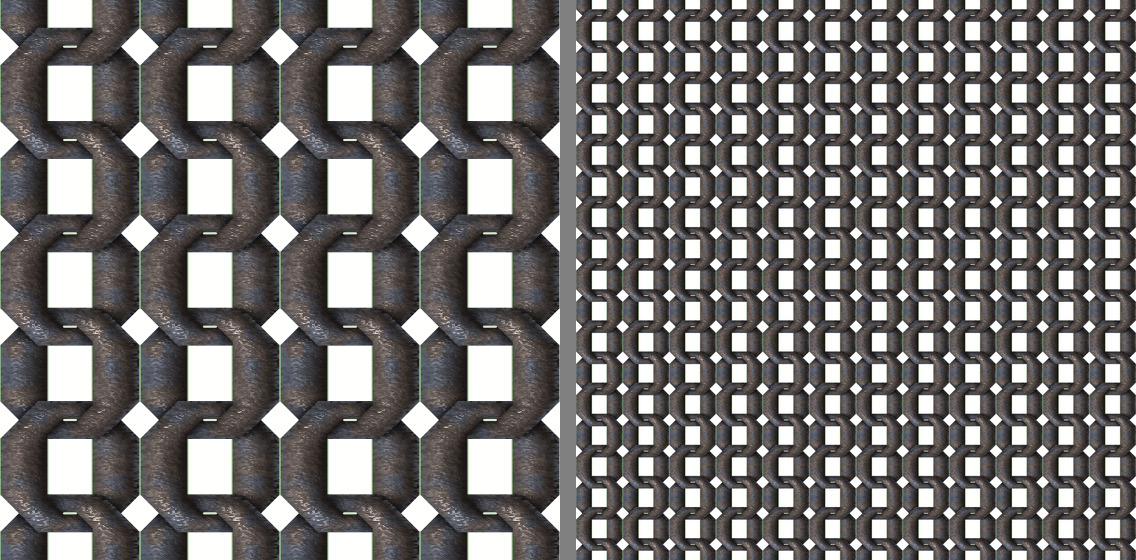
Left: one tile. Right: repeated 3 by 3.
Write a Shadertoy shader that draws this pattern.

```glsl
// Vertical chains of chamfered iron links, four columns wide, woven left over right.
// Each link is the ring between two octagons, shaded as a bent tube with a
// hammered noise surface; the canvas is 768 units, with cells of 192 by 256.

float hash(vec2 p) {
    vec3 a = fract(vec3(p.xyx) * 0.1031);
    a += dot(a, a.yzx + 33.33);
    return fract((a.x + a.y) * a.z);
}

float noise(vec2 p) {
    vec2 i = floor(p), f = fract(p);
    f = f * f * (3.0 - 2.0 * f);
    return mix(mix(hash(i), hash(i + vec2(1, 0)), f.x),
               mix(hash(i + vec2(0, 1)), hash(i + vec2(1, 1)), f.x), f.y);
}

// Hammered relief: fine sideways scratches over broader dents
float relief(vec2 p) {
    return 0.5 * noise(p * vec2(0.2, 0.45)) + 0.3 * noise(p * vec2(0.42, 0.8) + 31.0)
         + 0.2 * noise(p * 0.09 + 67.0);
}

// Signed distance to a box with 45 degree corners
float octagon(vec2 q, vec2 halfSize, float diagonal) {
    q = abs(q);
    vec2 d = q - halfSize;
    return max(max(d.x, d.y), (q.x + q.y - diagonal) * 0.7071);
}

float outerEdge(vec2 q) { return octagon(q, vec2(95.0, 90.0), 134.0); }
float innerEdge(vec2 q) { return octagon(q, vec2(31.0, 65.5), 74.0); }
float ring(vec2 q) { return max(outerEdge(q), -innerEdge(q)); }

vec3 iron(vec2 q, float seed) {
    // Position across the tube: 0 at the inner edge, 1 at the outer one
    float inner = innerEdge(q);
    float t = clamp(inner / max(inner - outerEdge(q), 0.01), 0.0, 1.0);
    float s = 2.0 * t - 1.0;

    // Outward direction turns from the side through the bend to the end
    vec2 a = abs(q);
    float bend = smoothstep(26.0, 54.0, a.y);
    float end = smoothstep(-14.0, 14.0, (a.y - 65.0) * 1.46 - a.x + 10.0);
    float angle = 0.7854 * (bend + end);
    vec2 dir = vec2(cos(angle), sin(angle)) * sign(q);

    // Surface normal with relief
    vec2 p = q + 200.0 + seed * 410.0;
    float h = relief(p);
    vec2 slope = vec2(relief(p + vec2(1, 0)), relief(p + vec2(0, 1))) - h;
    vec3 n = normalize(vec3(dir * s - slope * 1.5, sqrt(max(1.0 - s * s, 0.0)) + 0.08));

    // Light from the lower left
    vec3 light = normalize(vec3(-0.55, -0.28, 0.78));
    float diffuse = max(dot(n, light), 0.0);
    float gloss = pow(max(dot(n, normalize(light + vec3(0, 0, 1))), 0.0), 28.0);

    // Brown metal, blue patina patches and pale worn rims
    float patch_ = noise(p * 0.045 + 9.0);
    vec3 tint = mix(vec3(0.40, 0.36, 0.345), vec3(0.34, 0.36, 0.41),
                    smoothstep(0.45, 0.8, patch_));
    vec3 col = mix(vec3(0.115, 0.095, 0.085), tint, pow(diffuse, 1.4));
    col *= 0.7 + 0.6 * h;
    float wear = smoothstep(0.78, 1.0, t) * smoothstep(0.3, 0.75, h + 0.2 * patch_);
    col = mix(col, vec3(0.38, 0.41, 0.47), 0.65 * wear);
    float glint = smoothstep(0.4, 0.75, noise(p * vec2(0.3, 0.5) + 5.0));
    col += vec3(0.95, 0.9, 0.88) * gloss * (0.06 + glint * (0.14 + 0.3 * bend * (1.0 - end)));
    return col;
}

void mainImage(out vec4 fragColor, in vec2 fragCoord) {
    vec2 pos = fragCoord / iResolution.xy * 768.0;
    float pixel = 768.0 / iResolution.y;

    // Two interlocking links per cell
    float x = mod(pos.x, 192.0) - 96.0;
    vec2 linkA = vec2(x, mod(pos.y, 256.0) - 128.0);
    vec2 linkB = vec2(x, mod(pos.y + 128.0, 256.0) - 128.0);

    // White ground with thin green fringes on upright edges and slots
    float v = abs(mod(pos.y + 64.0, 128.0) - 64.0);
    float side = abs(x);
    float fringe = smoothstep(28.7, 30.5, side) * (1.0 - smoothstep(38.0, 40.0, v));
    fringe = max(fringe, 0.35 * smoothstep(60.0, 62.0, v) * (1.0 - smoothstep(12.0, 16.0, side)));
    vec3 col = mix(vec3(1.0, 1.0, 0.995), vec3(0.60, 0.80, 0.56), fringe);

    // Link A lies on top at the left, link B at the right
    bool left = x < 0.0;
    vec2 over = left ? linkA : linkB;
    vec2 under = left ? linkB : linkA;
    float overDist = ring(over);

    // Lower strand, darkened beside the upper one
    float shadow = 0.7 * exp(-max(overDist, 0.0) / 11.0) * smoothstep(0.0, 22.0, side);
    shadow *= smoothstep(30.0, 48.0, v);
    vec3 lower = iron(under, left ? 1.0 : 0.0) * (1.0 - shadow);
    col = mix(col, lower, clamp(0.5 - ring(under) / pixel, 0.0, 1.0));

    // Upper strand
    vec3 upper = iron(over, left ? 0.0 : 1.0);
    col = mix(col, upper, clamp(0.5 - overDist / pixel, 0.0, 1.0));

    fragColor = vec4(col, 1.0);
}
```
